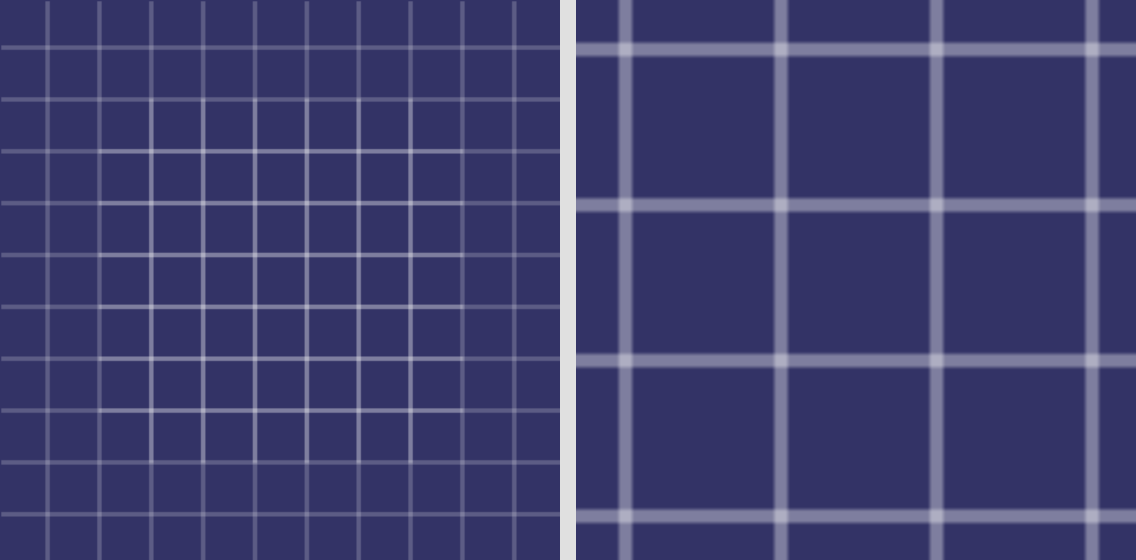
Left, the full canvas; right, a detail of the centre.
Give the GLSL for this pattern, as a three.js fragment shader.

```glsl
// Pale translucent graph-paper grid on navy, with brighter lines in its central block.
varying vec2 vUv;

const float PITCH = 1.0 / 10.8;

// Opacity of the lines spaced along "across" and running along "along".
float lineOpacity(float across, float along) {
  float cell = (across - 0.085) / PITCH;
  float index = floor(cell + 0.5);
  float offset = abs(cell - index) * PITCH;
  float stroke = 1.0 - smoothstep(0.0022, 0.0058, offset);

  // Lines 2 to 7 brighten between the crossings with lines 1 and 8.
  float run = abs((along - 0.085) / PITCH - 4.5);
  float inner = step(abs(index - 4.5), 2.6) * (1.0 - smoothstep(3.48, 3.54, run));

  // Strokes start just inside the canvas edge.
  float start = smoothstep(0.0005, 0.004, along);
  return stroke * start * mix(0.2, 0.37, inner);
}

void main() {
  vec2 p = vec2(vUv.x, 1.0 - vUv.y); // measured from the top left
  float vertical = lineOpacity(p.x, p.y);
  float horizontal = lineOpacity(p.y, p.x);

  // Layer both sets of translucent white lines over the ground.
  vec3 color = mix(vec3(0.2, 0.2, 0.4), vec3(1.0), vertical);
  color = mix(color, vec3(1.0), horizontal);
  gl_FragColor = vec4(color, 1.0);
}
```
